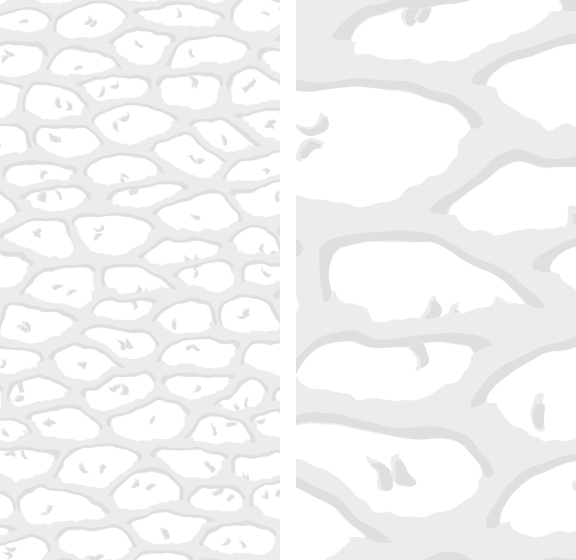
Left, the full canvas; right, a detail of the centre.
A Shadertoy shader for this texture:

```glsl
vec2 hash2(vec2 p) {
    p = vec2(dot(p, vec2(127.1, 311.7)), dot(p, vec2(269.5, 183.3)));
    return fract(sin(p) * 43758.55);
}

float gradientNoise(vec2 p) {
    vec2 i = floor(p), f = fract(p), u = f * f * (3.0 - 2.0 * f);
    vec2 o = vec2(0, 1);
    float a = dot(hash2(i) * 2.0 - 1.0, f);
    float b = dot(hash2(i + o.yx) * 2.0 - 1.0, f - o.yx);
    float c = dot(hash2(i + o.xy) * 2.0 - 1.0, f - o.xy);
    float d = dot(hash2(i + o.yy) * 2.0 - 1.0, f - o.yy);
    return mix(mix(a, b, u.x), mix(c, d, u.x), u.y);
}

vec2 noise2(vec2 p) {
    return vec2(gradientNoise(p), gradientNoise(p + 37.4));
}

// Stone centre in grid units, rows staggered like bricks
vec2 stoneCentre(vec2 cell) {
    return cell + vec2(0.5 * mod(cell.y, 2.0), 0.0) + 0.5 + 0.72 * (hash2(cell) - 0.5);
}

// Signed distance to a short bent stroke
float chipDistance(vec2 p, float angle, float halfLength) {
    float c = cos(angle), s = sin(angle);
    p = mat2(c, -s, s, c) * p;
    p.y += 22.0 * p.x * p.x;
    p.x -= clamp(p.x, -halfLength, halfLength);
    return length(p) - 0.0065;
}

void mainImage(out vec4 fragColor, in vec2 fragCoord) {
    vec2 uv = fragCoord / iResolution.x;
    float aa = 0.7 / iResolution.x;
    vec2 grid = vec2(3.9, 7.5);

    // Wobbly outlines
    vec2 p = uv + 0.032 * noise2(uv * 9.0) + 0.009 * noise2(uv * 27.0 + 5.0);
    vec2 q = p * grid;

    // Nearest stone
    vec2 owner = vec2(0), toOwner = vec2(0);
    float nearest = 1e5;
    for (int y = -2; y <= 2; y++)
    for (int x = -2; x <= 2; x++) {
        vec2 cell = floor(q) + vec2(x, y);
        vec2 r = stoneCentre(cell) - q;
        if (dot(r, r) < nearest) {
            nearest = dot(r, r);
            owner = cell;
            toOwner = r;
        }
    }

    // Rounded distance to the stone's border, and its outward direction
    float total = 0.0;
    vec2 outward = vec2(0);
    for (int y = -2; y <= 2; y++)
    for (int x = -2; x <= 2; x++) {
        if (x == 0 && y == 0) continue;
        vec2 r = stoneCentre(owner + vec2(x, y)) - q;
        vec2 across = r - toOwner;
        vec2 slope = across * grid;
        float edge = 0.5 * dot(r + toOwner, across) / length(slope);
        float weight = exp(-60.0 * edge);
        total += weight;
        outward += weight * normalize(slope);
    }
    float border = -log(total) / 60.0;
    outward = normalize(outward + 1e-6);

    // Upper edges carry a dark line, lower edges a ragged pale band
    vec2 seed = hash2(owner + 71.0);
    float upper = smoothstep(-0.12, 0.12, dot(outward, vec2(0.8 * seed.x - 0.55, 1.0)));
    float ragged = 0.012 * gradientNoise(uv * 14.0) + 0.008 * gradientNoise(uv * 48.0);
    float band = mix(0.018 + ragged, 0.0125 + 0.3 * ragged, upper);
    float line = abs(border - 0.007) - mix(-0.002, 0.0052, upper);

    vec3 white = vec3(1.0), pale = vec3(0.925), dark = vec3(0.873);
    float face = smoothstep(-aa, aa, border - band);
    vec3 color = mix(pale, white, face);

    // One or two chips on each stone face
    for (int i = 0; i < 2; i++) {
        vec2 h = hash2(owner + 13.0 + 29.0 * float(i));
        if (i == 1 && h.x > 0.6) continue;
        vec2 c = -toOwner / grid - (h - 0.5) * vec2(0.085, 0.04);
        c += 0.006 * noise2(uv * 60.0);
        float angle = 6.28 * fract(h.x * 7.0 + h.y * 3.0);
        float halo = chipDistance(c + vec2(0.004, -0.003), angle, 0.012);
        float core = chipDistance(c, angle, 0.004 + 0.008 * h.y);
        color = mix(color, pale, face * smoothstep(aa, -aa, halo));
        color = mix(color, dark, face * smoothstep(aa, -aa, core));
    }

    color = mix(color, dark, smoothstep(aa, -aa, line));
    fragColor = vec4(color, 1.0);
}
```
